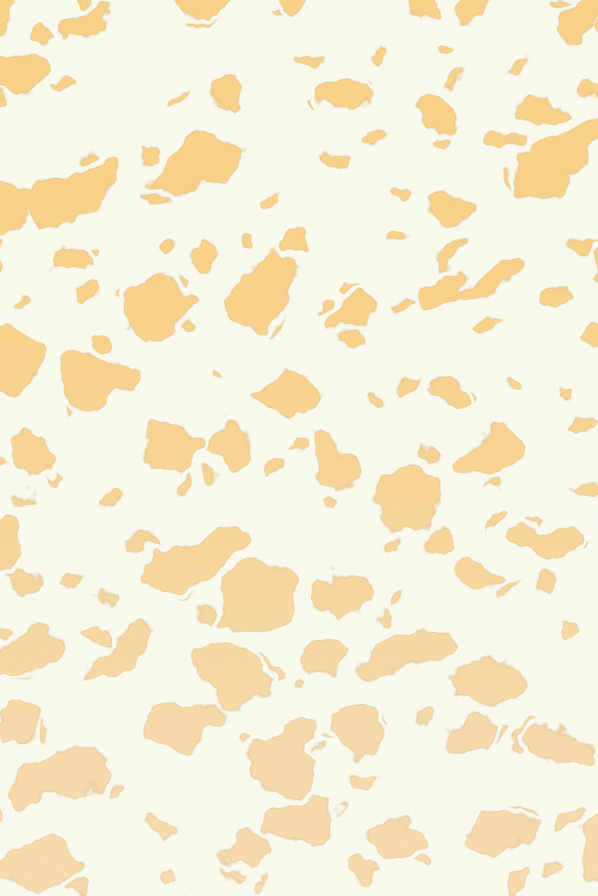
Give the GLSL for this pattern, as a WebGL 2 fragment shader.

```glsl
#version 300 es
precision highp float;
// Terrazzo: ragged honey-coloured chips scattered over cream, paler toward the bottom.

uniform vec2 u_resolution;
out vec4 fragColor;

const vec3 CREAM = vec3(0.977, 0.973, 0.930);
const vec3 CHIP_TOP = vec3(0.975, 0.818, 0.535);
const vec3 CHIP_BOTTOM = vec3(0.965, 0.855, 0.675);
const vec3 RIM = vec3(0.85, 0.75, 0.57);

// Lengths are fractions of the canvas height.
const float LARGE_CELL = 0.105;
const float SMALL_CELL = 0.054;
const vec2 LARGE_RADIUS = vec2(0.015, 0.038);  // smallest, largest
const vec2 SMALL_RADIUS = vec2(0.005, 0.013);
const float LARGE_SHARE = 0.86;                // share of cells holding a chip
const float SMALL_SHARE = 0.55;
const float JITTER = 0.66;
const float MAX_TILT = 0.65;
const float GAP = 0.007;                       // clear space around large chips
const float RIM_WIDTH = 0.0011;
const float RIM_STRENGTH = 0.40;
const float GRAIN = 0.006;

// Integer hash of a cell and a seed, giving four values in 0..1.
vec4 hash4(vec2 cell, float seed) {
    uvec4 v = uvec4(ivec4(ivec2(cell), int(seed), 7));
    v = v * 1664525u + 1013904223u;
    for (int i = 0; i < 2; i++) {
        v += v.yzxy * v.wxyz;
        v ^= v >> 16u;
    }
    return vec4(v >> 8u) / 16777216.0;
}

float cornerSlope(vec2 cell, vec2 offset, float seed) {
    float angle = 6.28318 * hash4(cell, seed).x;
    return dot(vec2(cos(angle), sin(angle)), offset);
}

float gradientNoise(vec2 p, float seed) {
    vec2 i = floor(p), f = fract(p);
    vec2 u = f * f * f * (f * (f * 6.0 - 15.0) + 10.0);
    vec2 e = vec2(1.0, 0.0);
    float low = mix(cornerSlope(i, f, seed), cornerSlope(i + e, f - e, seed), u.x);
    float high = mix(cornerSlope(i + e.yx, f - e.yx, seed),
                     cornerSlope(i + 1.0, f - 1.0, seed), u.x);
    return mix(low, high, u.y);
}

vec2 warp(vec2 p, float frequency, float amount) {
    vec2 q = p * frequency;
    return amount * vec2(gradientNoise(q, 11.0), gradientNoise(q, 12.0));
}

float ellipseDistance(vec2 p, vec2 radii) {
    float k0 = length(p / radii);
    float k1 = length(p / (radii * radii));
    return k0 * (k0 - 1.0) / max(k1, 1e-4);
}

float smoothUnion(float a, float b, float k) {
    float h = max(k - abs(a - b), 0.0) / k;
    return min(a, b) - 0.25 * h * h * k;
}

// Signed distance to one layer of two-lobed chips on a staggered, jittered grid.
float chipLayer(vec2 p, float cellSize, vec2 radiusRange, float share, float seed) {
    float nearest = 1.0;
    float row = floor(p.y / cellSize);
    for (int j = -1; j <= 1; j++) {
        float y = row + float(j);
        float stagger = 0.5 * mod(y, 2.0);
        float column = floor(p.x / cellSize - stagger);
        for (int i = -1; i <= 1; i++) {
            vec2 cell = vec2(column + float(i), y);
            vec4 place = hash4(cell, seed);
            vec4 form = hash4(cell, seed + 1.0);
            if (place.z > share) continue;
            vec2 centre = cell + vec2(stagger, 0.0) + 0.5 + JITTER * (place.xy - 0.5);
            float tilt = MAX_TILT * (2.0 * form.x - 0.7);
            float c = cos(tilt), s = sin(tilt);
            vec2 q = mat2(c, -s, s, c) * (p - centre * cellSize);
            float radius = mix(radiusRange.x, radiusRange.y, place.w);
            float stretch = mix(0.95, 1.5, form.y * form.y);
            vec2 radii = radius * vec2(stretch, 1.0 / stretch);
            float body = ellipseDistance(q, radii);
            vec2 lobeAt = radii * vec2(form.z > 0.5 ? 0.95 : -0.95, 1.4 * form.w - 0.7);
            float lobe = ellipseDistance(q - lobeAt, radii * mix(0.3, 0.65, form.w));
            nearest = min(nearest, smoothUnion(body, lobe, 0.25 * radius));
        }
    }
    return nearest;
}

void main() {
    vec2 p = gl_FragCoord.xy / u_resolution.y;
    float pixel = 1.0 / u_resolution.y;

    // Ragged outlines: broad bends, then nibbles, then fine chipping.
    vec2 ragged = p + warp(p, 21.0, 0.021) + warp(p, 58.0, 0.0075) + warp(p, 135.0, 0.0026);
    float large = chipLayer(ragged, LARGE_CELL, LARGE_RADIUS, LARGE_SHARE, 21.0);
    float small = chipLayer(ragged, SMALL_CELL, SMALL_RADIUS, SMALL_SHARE, 41.0);
    float d = min(large, max(small, GAP - large));

    // Colour, thin rim and faint paper grain.
    vec3 chip = mix(CHIP_BOTTOM, CHIP_TOP, smoothstep(0.05, 0.75, p.y));
    vec3 colour = mix(chip, CREAM, smoothstep(-0.6 * pixel, 0.6 * pixel, d));
    float rim = 1.0 - smoothstep(0.0, RIM_WIDTH + pixel, abs(d));
    colour = mix(colour, RIM, RIM_STRENGTH * rim);
    colour += GRAIN * gradientNoise(p * 260.0, 71.0);
    fragColor = vec4(colour, 1.0);
}
```
